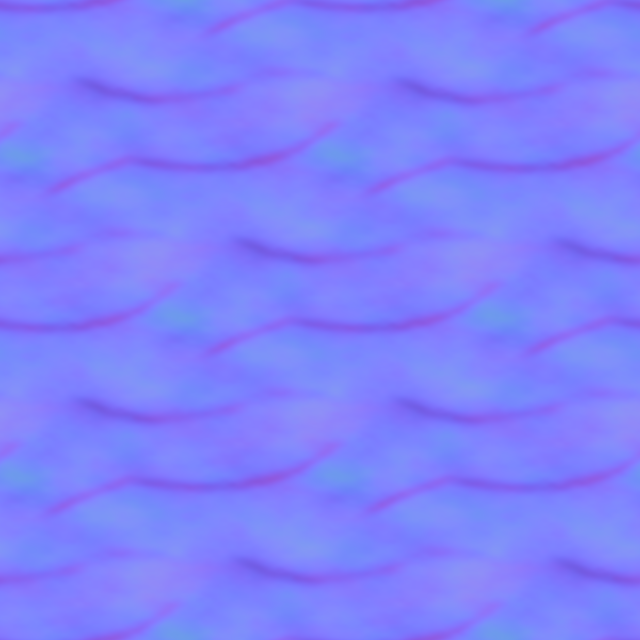
Give the GLSL for this texture map, as a Shadertoy shader.

```glsl
const float CELLS = 2.0;          // wave motifs across the canvas
const float ROW_STEP = 0.5;       // each row moves half a motif up and sideways
const float CREASE_WIDTH = 0.021;
const float HALO_WIDTH = 0.08;
const float UPWARD_TILT = 0.07;

float hash(vec2 cell) {
    vec3 q = fract(vec3(cell.xyx) * vec3(0.1031, 0.1030, 0.0973));
    q += dot(q, q.yzx + 33.33);
    return fract((q.x + q.y) * q.z);
}

// Value noise that wraps after a whole number of cells
float wrappedNoise(vec2 p, vec2 period, float seed) {
    vec2 cell = floor(p);
    vec2 f = p - cell;
    f = f * f * f * (f * (f * 6.0 - 15.0) + 10.0);
    vec2 lo = mod(cell, period) + seed;
    vec2 hi = mod(cell + 1.0, period) + seed;
    return mix(mix(hash(lo), hash(vec2(hi.x, lo.y)), f.x),
               mix(hash(vec2(lo.x, hi.y)), hash(hi), f.x), f.y);
}

// Fractal noise centred on zero
float wrappedFbm(vec2 p, vec2 period, float seed) {
    float sum = 0.0;
    float gain = 0.5;
    for (int octave = 0; octave < 4; octave++) {
        sum += gain * (wrappedNoise(p, period, seed) - 0.5);
        p *= 2.0;
        period *= 2.0;
        seed += 17.0;
        gain *= 0.5;
    }
    return sum;
}

// Noise that is the same in every motif of the staggered lattice
float motifNoise(vec2 p, vec2 scale, float seed) {
    vec2 skewed = vec2(p.x + p.y, p.y / ROW_STEP);
    float level = wrappedFbm(p * scale, scale, seed) + wrappedFbm((p + ROW_STEP) * scale, scale, seed);
    return 0.7 * level + 0.5 * wrappedFbm(skewed * vec2(4.0, 3.0), vec2(4.0, 3.0), seed + 5.0);
}

// Offset from a motif point in the staggered lattice
vec2 latticeOffset(vec2 p, vec2 center, float rowShift) {
    vec2 q = p - center;
    q -= ROW_STEP * (round(q.y / ROW_STEP) + rowShift);
    q.x -= round(q.x);
    return q;
}

// Slope of a sagging wave edge from a to b; fade holds the start and end lengths
vec2 crease(vec2 p, vec2 a, vec2 b, float sag, vec2 fade, float strength) {
    vec2 span = b - a;
    vec2 slope = vec2(0.0);
    for (int row = -1; row <= 1; row++) {
        vec2 q = latticeOffset(p, 0.5 * (a + b), float(row));
        float t = q.x / span.x + 0.5;
        float curveY = span.y * (t - 0.5) - 4.0 * sag * t * (1.0 - t) * (0.6 + 0.8 * t);
        float steepness = (span.y - 4.0 * sag * (0.6 + 0.4 * t - 2.4 * t * t)) / span.x;
        vec2 facing = normalize(vec2(steepness, -1.0));
        float dist = (q.y - curveY) * facing.y;
        float core = exp(-pow(abs(dist) / CREASE_WIDTH, 2.0));
        float halo = exp(-pow(abs(dist) / HALO_WIDTH, 2.0));
        float ends = smoothstep(0.0, fade.x, t) * (1.0 - smoothstep(1.0 - fade.y, 1.0, t));
        slope += ends * (core + 0.25 * halo) * facing;
    }
    return strength * slope;
}

// Soft blob repeated over the lattice
float patchMask(vec2 p, vec2 center, vec2 radius) {
    vec2 q = latticeOffset(p, center, 0.0) / radius;
    return exp(-dot(q, q));
}

vec2 waveSlope(vec2 p) {
    // Main crest: short rising lip followed by a long trough
    vec2 slope = crease(p, vec2(0.09, 0.372), vec2(0.46, 0.512), -0.012, vec2(0.30, 0.25), 0.25);
    slope += crease(p, vec2(0.37, 0.50), vec2(1.13, 0.675), 0.105, vec2(0.12, 0.22), 0.23);
    // Fainter ripple between the crests
    slope += crease(p, vec2(0.19, 0.765), vec2(0.54, 0.675), 0.012, vec2(0.35), 0.20);
    slope += crease(p, vec2(0.40, 0.682), vec2(0.86, 0.765), 0.02, vec2(0.25, 0.35), 0.14);
    slope += crease(p, vec2(0.74, 0.765), vec2(1.10, 0.725), -0.025, vec2(0.40), 0.12);
    // Bright faces and the shaded hollow behind the lip
    slope += vec2(-0.09, 0.13) * patchMask(p, vec2(0.04, 0.51), vec2(0.10, 0.045));
    slope += vec2(-0.08, 0.10) * patchMask(p, vec2(0.40, 0.61), vec2(0.10, 0.06));
    slope += vec2(-0.06, -0.13) * patchMask(p, vec2(0.09, 0.45), vec2(0.09, 0.04));
    return slope;
}

// Uneven water: shared by all motifs, plus slight variation across the canvas
vec2 roughSlope(vec2 p) {
    vec2 scale = vec2(5.0, 9.0);
    float lift = motifNoise(p, scale, 3.0);
    float sideways = motifNoise(p, scale, 87.0);
    float varied = wrappedFbm(p * scale, scale * CELLS, 41.0);
    return vec2(-0.3, 1.0) * (0.38 * lift + 0.08 * varied) + vec2(0.27, 0.05) * sideways;
}

void mainImage(out vec4 fragColor, in vec2 fragCoord) {
    vec2 p = CELLS * fragCoord / iResolution.xy;

    // Slight wobble keeps the crests from being identical
    vec2 wobbleCoord = p * 3.0;
    vec2 wobblePeriod = vec2(3.0 * CELLS);
    vec2 wobble = vec2(wrappedNoise(wobbleCoord, wobblePeriod, 9.0),
                       wrappedNoise(wobbleCoord, wobblePeriod, 61.0)) - 0.5;

    vec2 slope = waveSlope(p + 0.008 * wobble) + roughSlope(p);
    slope.y += UPWARD_TILT;

    // Pack the slope as a tangent-space normal, with steep creases darkened
    float blue = 1.0 - 1.2 * dot(slope, slope);
    fragColor = vec4(clamp(vec3(0.5 + 0.5 * slope, blue), 0.0, 1.0), 1.0);
}
```
